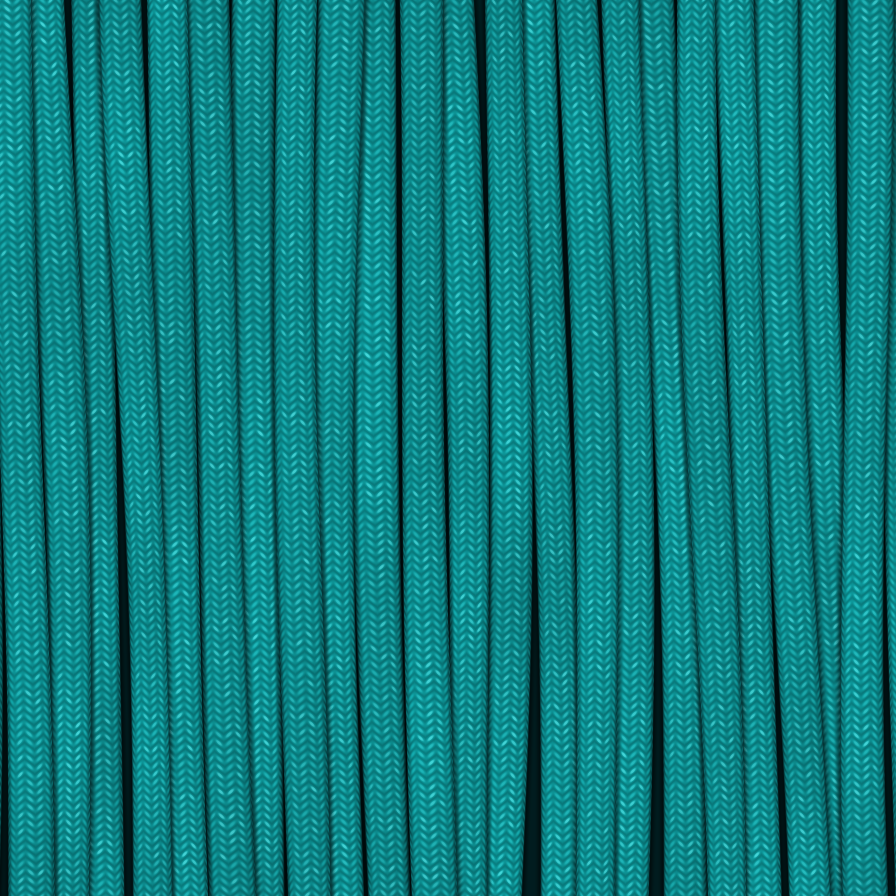
This texture is drawn by a WebGL 2 fragment shader. Its source:

```glsl
#version 300 es
precision highp float;
// Teal braided cords hanging side by side, about 22 across, gently leaning.
// Each cord is a shaded cylinder around a wavy centre line, layered in a
// shuffled order with soft shadows, and wrapped in rows of chevron stitches.

uniform vec2 u_resolution;
out vec4 fragColor;

const float PI = 3.14159265;

float hash(vec2 p) {
    return fract(sin(dot(p, vec2(127.1, 311.7))) * 43758.5453);
}

float noise(vec2 p) {
    vec2 i = floor(p), f = fract(p);
    f = f * f * (3.0 - 2.0 * f);
    return mix(mix(hash(i), hash(i + vec2(1, 0)), f.x),
               mix(hash(i + vec2(0, 1)), hash(i + vec2(1, 1)), f.x), f.y);
}

// Horizontal centre of a cord at height y: shared drift plus its own bend
float cordCentre(float id, float y) {
    float lean = 0.014 + 0.034 * (hash(vec2(id, 1.0)) - 0.5);
    float bend = 0.004 * sin(y * 4.5 + 6.28 * hash(vec2(id, 2.0)));
    float drift = 0.006 * sin(y * 3.0 + id * 0.45);
    float jitter = 0.007 * (hash(vec2(id, 3.0)) - 0.5);
    return (id - 0.6) / 22.0 + lean * (0.5 - y) + bend + drift + jitter;
}

// Colour of the braid; d runs from -1 to 1 across the cord
vec3 braid(float d, float y, float id) {
    float across = clamp(d, -1.0, 1.0);
    float facing = sqrt(1.0 - across * across);

    // Cylinder shading, lit slightly from the left
    vec3 col = mix(vec3(0.02, 0.25, 0.26), vec3(0.04, 0.55, 0.56),
                   smoothstep(0.05, 0.8, facing));
    col *= 1.0 - 0.07 * across;

    // Columns wrap around the cylinder, rows zigzag from column to column
    float s = asin(across) / PI * 7.0 + 2.0 * hash(vec2(id, 4.0)) + 20.0;
    float zigzag = abs(fract(s * 0.5) - 0.5) * 2.0;
    float v = y * 110.0 + zigzag * 0.9 + hash(vec2(id, 5.0));
    float thread = 0.5 - 0.5 * cos(2.0 * PI * v);
    float column = 0.5 - 0.5 * cos(2.0 * PI * s);
    float stitch = thread * (0.35 + 0.65 * column);

    // Grooves between threads, lit threads and glossy flecks
    float sheen = hash(vec2(floor(s) + id * 17.0, floor(v)));
    col *= 0.84 + 0.26 * stitch;
    col = mix(col, vec3(0.08, 0.66, 0.67), 0.8 * stitch * facing);
    float gloss = smoothstep(0.35, 0.95, stitch) * smoothstep(0.55, 0.95, facing);
    return mix(col, vec3(0.32, 0.86, 0.87), gloss * (0.15 + 0.6 * sheen * sheen));
}

void main() {
    vec2 uv = gl_FragCoord.xy / u_resolution;
    vec3 col = vec3(0.005, 0.11, 0.12);

    // Lay the cords down in a shuffled order, each shading what lies below
    for (int k = 0; k < 25; k++) {
        float id = float((k * 7) % 25);
        float halfWidth = 0.0222 + 0.003 * hash(vec2(id, 6.0))
                        + 0.0015 * sin(uv.y * 5.0 + id * 2.4);
        float d = (uv.x - cordCentre(id, uv.y)) / halfWidth;
        float edge = abs(d) - 1.0;
        float soft = 0.75 / (u_resolution.x * halfWidth);
        col *= mix(0.4, 1.0, smoothstep(-0.05, 0.3, edge));
        if (edge < soft) {
            float tone = 0.94 + 0.12 * noise(vec2(id * 5.3, uv.y * 6.0));
            col = mix(col, braid(d, uv.y, id) * tone, smoothstep(soft, -soft, edge));
        }
    }

    fragColor = vec4(col, 1.0);
}
```
